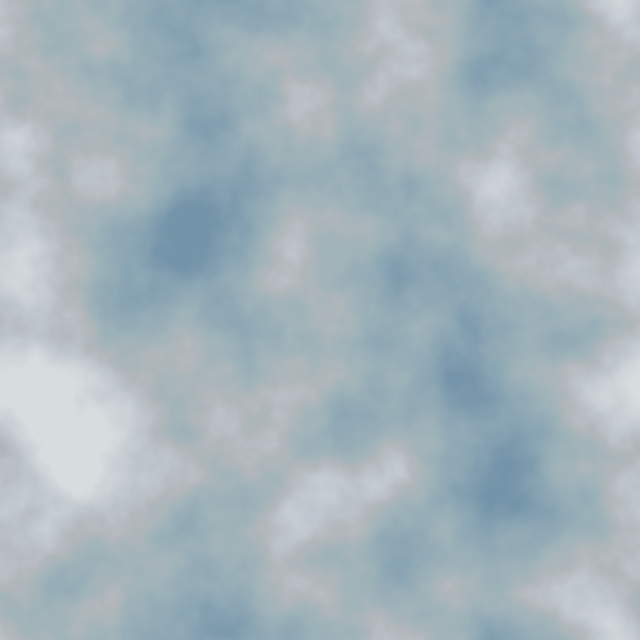
Give the GLSL for this texture, as a WebGL 1 fragment shader.

```glsl
precision highp float;

uniform vec2 u_resolution;

const float BASE_CELLS = 3.0;    // lattice cells across the canvas, first octave
const int   OCTAVES = 6;
const float OCTAVE_GAIN = 0.5;   // amplitude ratio between octaves
const float NOISE_SPREAD = 0.245; // standard deviation of the summed noise
const float BRIGHTNESS = 0.0;    // shift along the ramp, in deviations
const float SEED = 17.0;
const vec2  OCTAVE_SHIFT = vec2(0.37, 0.61);

const vec3 DEEP_BLUE  = vec3(0.455, 0.580, 0.665);
const vec3 SKY_BLUE   = vec3(0.550, 0.652, 0.705);
const vec3 TEAL_GREY  = vec3(0.630, 0.704, 0.726);
const vec3 ROSE_GREY  = vec3(0.695, 0.716, 0.732);
const vec3 LAVENDER   = vec3(0.750, 0.775, 0.808);
const vec3 CLOUD_WHITE = vec3(0.845, 0.865, 0.870);

// Ramp positions, in deviations from the mean density
const float DEEP_AT  = -2.3;
const float SKY_AT   = -1.15;
const float TEAL_AT  = -0.1;
const float ROSE_AT  = 0.5;
const float LAVENDER_AT = 1.15;
const float WHITE_AT = 2.3;

float hash(vec2 cell, float seed) {
  vec3 p = fract(vec3(cell.xyx + seed) * vec3(0.1031, 0.1030, 0.0973));
  p += dot(p, p.yzx + 33.33);
  return fract((p.x + p.y) * p.z);
}

vec2 gradient(vec2 cell, float period, float seed) {
  float angle = 6.28318 * hash(mod(cell, period), seed);
  return vec2(cos(angle), sin(angle));
}

// Gradient noise that repeats every `period` cells
float gradientNoise(vec2 p, float period, float seed) {
  vec2 cell = floor(p);
  vec2 f = p - cell;
  vec2 w = f * f * f * (f * (f * 6.0 - 15.0) + 10.0);
  vec2 right = vec2(1.0, 0.0);
  vec2 up = vec2(0.0, 1.0);
  float a = dot(gradient(cell, period, seed), f);
  float b = dot(gradient(cell + right, period, seed), f - right);
  float c = dot(gradient(cell + up, period, seed), f - up);
  float d = dot(gradient(cell + 1.0, period, seed), f - 1.0);
  return mix(mix(a, b, w.x), mix(c, d, w.x), w.y);
}

// Octaves are shifted so that their lattice points do not coincide
float cloudDensity(vec2 uv) {
  float sum = 0.0;
  float amplitude = 1.0;
  float cells = BASE_CELLS;
  for (int i = 0; i < OCTAVES; i++) {
    float octave = float(i);
    vec2 p = uv * cells + OCTAVE_SHIFT * (octave + 1.0);
    sum += amplitude * gradientNoise(p, cells, SEED + 7.3 * octave);
    amplitude *= OCTAVE_GAIN;
    cells *= 2.0;
  }
  return sum / NOISE_SPREAD;
}

float rampStep(float from, float to, float x) {
  return clamp((x - from) / (to - from), 0.0, 1.0);
}

vec3 skyRamp(float density) {
  vec3 color = mix(DEEP_BLUE, SKY_BLUE, rampStep(DEEP_AT, SKY_AT, density));
  color = mix(color, TEAL_GREY, rampStep(SKY_AT, TEAL_AT, density));
  color = mix(color, ROSE_GREY, rampStep(TEAL_AT, ROSE_AT, density));
  color = mix(color, LAVENDER, rampStep(ROSE_AT, LAVENDER_AT, density));
  return mix(color, CLOUD_WHITE, rampStep(LAVENDER_AT, WHITE_AT, density));
}

void main() {
  vec2 uv = gl_FragCoord.xy / u_resolution;
  gl_FragColor = vec4(skyRamp(cloudDensity(uv) + BRIGHTNESS), 1.0);
}
```
